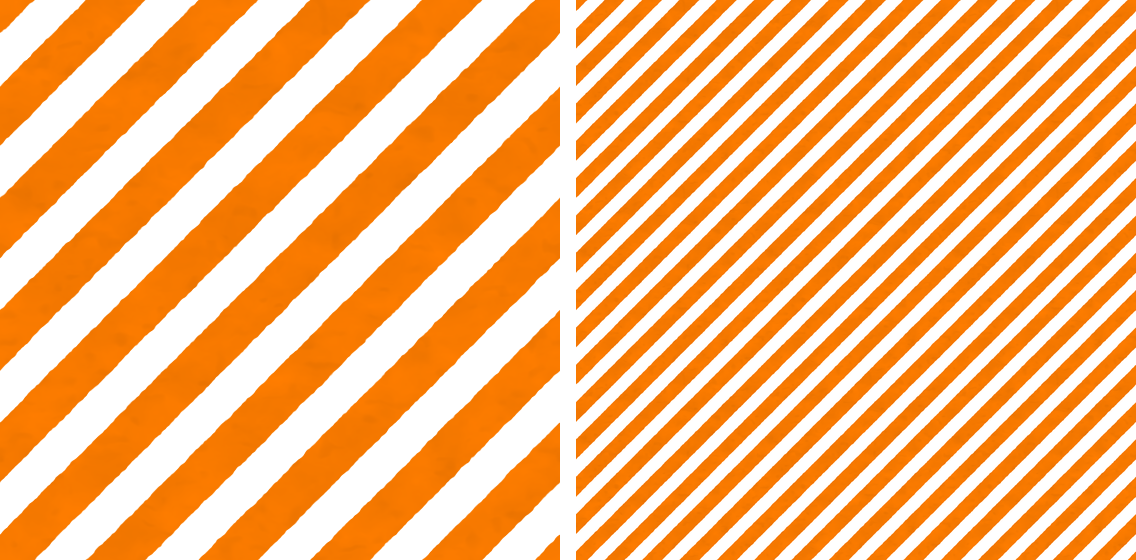
Left, the tile; right, the same tile 3 across and 3 down.
Give the GLSL for this pattern, as a WebGL 1 fragment shader.

```glsl
precision highp float;
// Diagonal orange stripes on white, with rough painted edges and faint mottling.

uniform vec2 u_resolution;

#define REPEATS 5.0            // stripes across and down
#define PHASE 0.037            // stripe centre, in periods
#define DUTY 0.533             // painted share of a period
#define EDGE_SOFTNESS 0.0013   // half width of the edge blend, in canvas units
#define EDGE_ROUGHNESS 0.0036  // range of edge wobble, in canvas units
#define MOTTLE 0.085           // strength of tone variation
#define WARP 0.035             // swirl of the mottling
#define PAINT vec3(0.965, 0.473, 0.0)
#define PAPER vec3(1.0)

float hash(vec2 p) {
  vec3 q = fract(vec3(p.xyx) * 0.1031);
  q += dot(q, q.yzx + 33.33);
  return fract((q.x + q.y) * q.z);
}

// Value noise that wraps over the unit square; cells are whole numbers.
float wrapNoise(vec2 uv, vec2 cells, float seed) {
  vec2 p = uv * cells;
  vec2 i = floor(p);
  vec2 f = p - i;
  f = f * f * (3.0 - 2.0 * f);
  vec2 a = mod(i, cells) + seed;
  vec2 b = mod(i + 1.0, cells) + seed;
  return mix(mix(hash(a), hash(vec2(b.x, a.y)), f.x),
             mix(hash(vec2(a.x, b.y)), hash(b), f.x), f.y);
}

float wrapFbm(vec2 uv, vec2 cells, float seed) {
  float sum = 0.0;
  float weight = 0.5;
  for (int octave = 0; octave < 4; octave++) {
    sum += weight * wrapNoise(uv, cells, seed);
    cells *= 2.0;
    weight *= 0.5;
    seed += 17.0;
  }
  return sum / 0.9375;
}

// Signed distance to the nearest stripe edge, negative inside the paint.
float stripeDistance(vec2 uv) {
  float offset = abs(fract(REPEATS * (uv.x - uv.y) - PHASE + 0.5) - 0.5);
  return (offset - 0.5 * DUTY) / (REPEATS * sqrt(2.0));
}

// Swirling brush tone, centred on zero.
float paintTone(vec2 uv) {
  vec2 swirl = vec2(wrapFbm(uv, vec2(14.0), 3.0), wrapFbm(uv, vec2(14.0), 71.0));
  vec2 warped = uv + WARP * (swirl - 0.5);
  float cloud = wrapFbm(warped, vec2(16.0, 22.0), 131.0) - 0.5;
  float wisps = wrapNoise(warped, vec2(38.0, 60.0), 211.0);
  return cloud - 0.35 * smoothstep(0.65, 1.0, wisps) + 0.03;
}

void main() {
  vec2 uv = gl_FragCoord.xy / u_resolution;

  // Rough edges
  float wobble = 0.6 * wrapNoise(uv, vec2(80.0), 307.0)
               + 0.4 * wrapNoise(uv, vec2(170.0), 401.0) - 0.5;
  float d = stripeDistance(uv) + EDGE_ROUGHNESS * wobble;
  float soft = max(EDGE_SOFTNESS, 0.7 / min(u_resolution.x, u_resolution.y));
  float coverage = 1.0 - smoothstep(-soft, soft, d);

  // Mottled paint over paper
  vec3 paint = PAINT * (1.0 + MOTTLE * paintTone(uv));
  gl_FragColor = vec4(mix(PAPER, paint, coverage), 1.0);
}
```
